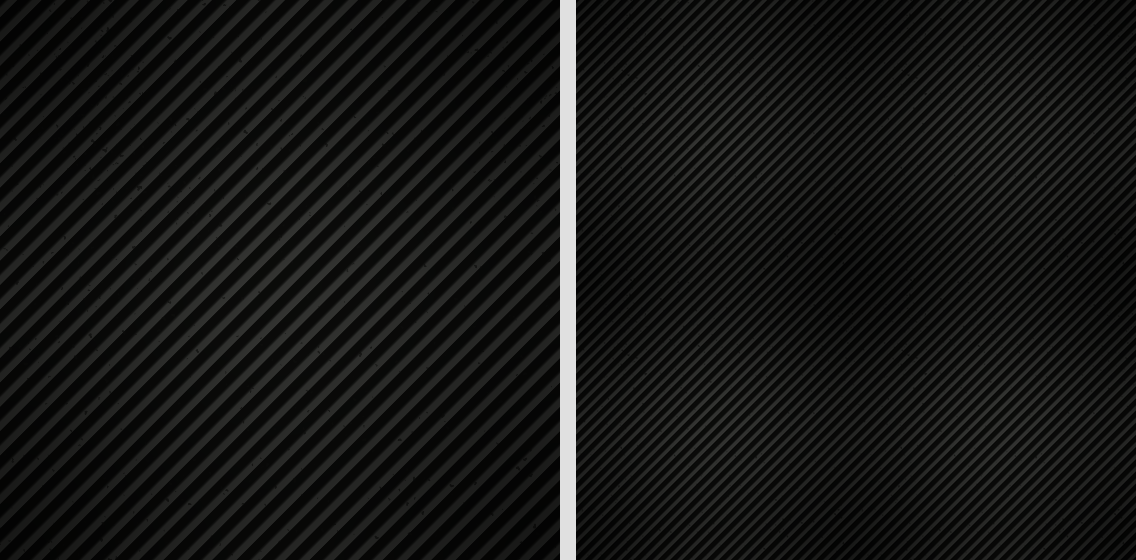
Left: one tile. Right: repeated 2 by 2.
Write a three.js fragment shader that draws this pattern.

```glsl
#define REPEATS 23.0
#define PHASE 0.74
#define SHADE_START 0.43
#define RIDGE_START 0.58
#define SOFTNESS 0.06
#define CHIP_CELLS 56.0
#define GRIT_CELLS 112.0
#define GAP_COLOR vec3(0.041, 0.042, 0.037)
#define SHADE_COLOR vec3(0.100, 0.102, 0.096)
#define RIDGE_COLOR vec3(0.197, 0.200, 0.191)
#define TAU 6.2831853

varying vec2 vUv;

vec3 hash3(vec2 p) {
  vec3 q = fract(p.xyx * vec3(0.1031, 0.1030, 0.0973));
  q += dot(q, q.yxz + 33.33);
  return fract((q.xxy + q.yzz) * q.zyx);
}

// Irregular flakes scattered over a wrapping cell grid
float flakes(vec2 uv, float cells, float density, float size) {
  vec2 p = uv * cells;
  vec2 base = floor(p);
  float soft = cells * 0.001;
  float mask = 0.0;
  for (int j = -1; j <= 1; j++) {
    for (int i = -1; i <= 1; i++) {
      vec2 cell = base + vec2(float(i), float(j));
      vec2 id = mod(cell, cells);
      vec3 place = hash3(id + 7.0);
      vec3 form = hash3(id + 151.0);
      vec2 d = p - cell - place.xy;
      float angle = atan(d.y, d.x);
      float lobes = 1.0 + 0.3 * sin(2.0 * angle + TAU * form.x)
                        + 0.2 * sin(3.0 * angle + TAU * form.y);
      float radius = size * mix(0.45, 1.0, form.z * form.z) * lobes;
      float flake = 1.0 - smoothstep(-soft, soft, length(d) - radius);
      mask = max(mask, flake * step(place.z, density));
    }
  }
  return mask;
}

// Periodic bump: 1 at the centre, 0 half a canvas away on both axes
float bump(vec2 uv, vec2 center) {
  vec2 c = cos(TAU * (uv - center));
  return 0.5 + 0.25 * (c.x + c.y);
}

void main() {
  float light = bump(vUv, vec2(0.5));
  float gapLight = mix(0.3, 1.0, light);
  float ridgeLight = mix(0.47, 1.0, light);

  // Stripe profile: gap, soft shaded flank, ridge with a crisp far edge
  float t = fract(REPEATS * (vUv.x - vUv.y) - PHASE);
  float shade = smoothstep(SHADE_START, RIDGE_START, t);
  float ridge = smoothstep(RIDGE_START - SOFTNESS, RIDGE_START + SOFTNESS, t);
  float inside = 1.0 - smoothstep(1.0 - SOFTNESS, 1.0, t);
  vec3 gap = GAP_COLOR * gapLight;
  vec3 color = mix(gap, SHADE_COLOR * ridgeLight, shade);
  color = mix(color, RIDGE_COLOR * ridgeLight * mix(0.9, 1.04, t), ridge);
  color = mix(gap, color, inside);

  // Wear: sparse chips everywhere, gathered toward the upper left
  float worn = pow(bump(vUv, vec2(0.17, 0.77)), 4.0);
  float streaks = 0.6 + 0.4 * sin(TAU * (3.0 * vUv.x + 2.0 * vUv.y)
                                + 1.5 * sin(TAU * (2.0 * vUv.y - vUv.x)));
  float chips = flakes(vUv, CHIP_CELLS, 0.08 + 0.22 * worn * streaks, 0.19);
  float grit = flakes(vUv, GRIT_CELLS, 0.03 + 0.24 * worn * streaks, 0.23);
  color = mix(color, gap * 1.4, 0.65 * max(chips, 0.8 * grit));

  gl_FragColor = vec4(color, 1.0);
}
```
